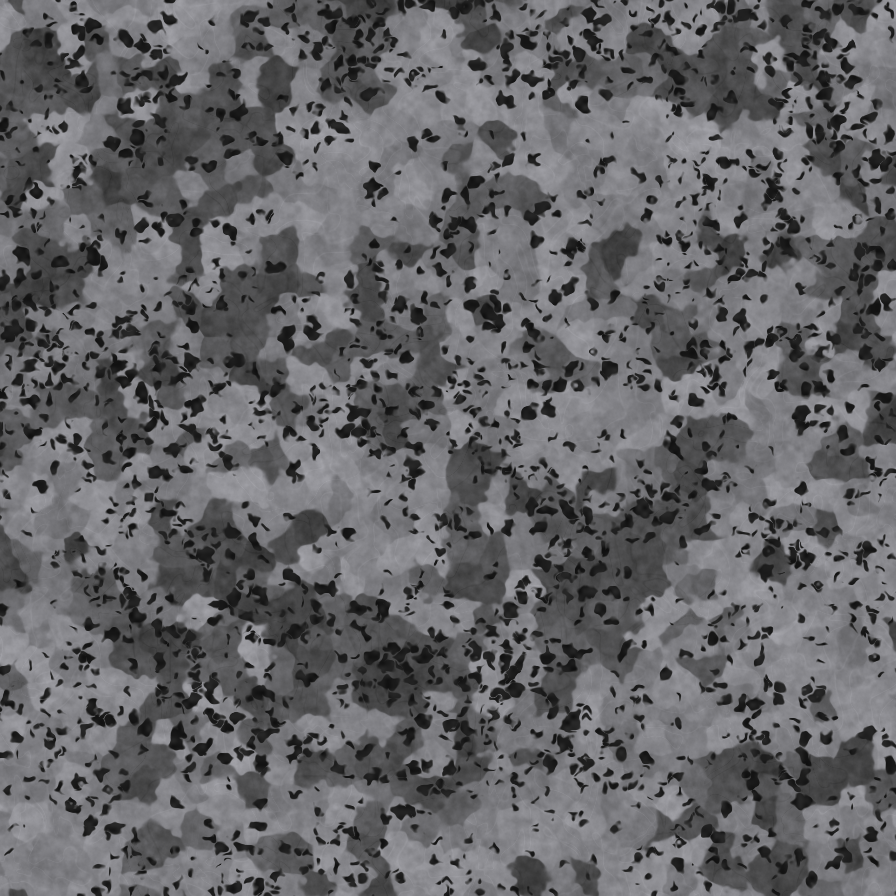
This texture is drawn by a WebGL 2 fragment shader. Its source:

```glsl
#version 300 es
precision highp float;
// Polished grey granite: pale feldspar, smoky quartz patches and clustered black mica flecks.

#define GRAIN_SCALE 30.0    // mineral grains across the canvas
#define GRAIN_EDGE 26.0     // sharpness of grain borders
#define QUARTZ_LEVEL 0.555  // higher means less quartz
#define CLUSTER_SCALE 13.0  // clusters across the canvas
#define FLECK_SCALE 62.0    // large fleck cells across the canvas
#define FLECK_DENSITY 0.50  // chance of a fleck inside a cluster
#define FLECK_SOFTNESS 0.0016
#define MOTTLE 0.13         // contrast of the fine texture

uniform vec2 u_resolution;
out vec4 fragColor;

float hash(vec2 p) {
  return fract(sin(dot(p, vec2(127.1, 311.7))) * 43758.5453);
}

vec2 hash2(vec2 p) {
  return vec2(hash(p), hash(p + 57.3));
}

float noise(vec2 p) {
  vec2 i = floor(p), f = fract(p);
  f = f * f * (3.0 - 2.0 * f);
  return mix(mix(hash(i), hash(i + vec2(1.0, 0.0)), f.x),
             mix(hash(i + vec2(0.0, 1.0)), hash(i + 1.0), f.x), f.y);
}

float fbm(vec2 p) {
  float sum = 0.0, amp = 0.5;
  for (int i = 0; i < 4; i++) {
    sum += amp * noise(p);
    p = mat2(1.6, 1.2, -1.2, 1.6) * p + 7.3;
    amp *= 0.5;
  }
  return sum / 0.9375;
}

vec2 warp(vec2 p, float scale) {
  return vec2(noise(p * scale), noise(p * scale + 31.7)) - 0.5;
}

// Shared clustering of the dark minerals.
float cluster(vec2 p) {
  return mix(noise(p * CLUSTER_SCALE + 3.1), noise(p * CLUSTER_SCALE * 0.45 + 19.0), 0.3);
}

// Soft-edged cells: x is the grain tone, y is the quartz amount.
vec2 grains(vec2 p) {
  vec2 q = p * GRAIN_SCALE, base = floor(q), sum = vec2(0.0);
  float total = 0.0;
  for (int y = -1; y <= 1; y++)
  for (int x = -1; x <= 1; x++) {
    vec2 cell = base + vec2(x, y);
    vec2 center = cell + 0.1 + 0.8 * hash2(cell + 11.0);
    float weight = exp(-GRAIN_EDGE * length(q - center));
    float key = 0.4 * hash(cell + 83.0) + 0.6 * cluster(center / GRAIN_SCALE);
    float quartz = smoothstep(-0.02, 0.02, key - QUARTZ_LEVEL);
    float shade = hash(cell + 29.0);
    float tone = mix(0.455 + 0.125 * shade, 0.25 + 0.135 * shade, quartz);
    sum += weight * vec2(tone, quartz);
    total += weight;
  }
  return sum / total;
}

// Coverage of irregular, randomly turned flecks.
float flecks(vec2 p, float scale, float density, float soft) {
  vec2 q = p * scale, base = floor(q);
  float cover = 0.0;
  for (int y = -1; y <= 1; y++)
  for (int x = -1; x <= 1; x++) {
    vec2 cell = base + vec2(x, y);
    vec2 center = cell + hash2(cell + scale);
    vec2 place = center / scale;
    float group = 0.5 * cluster(place) + 0.5 * noise(place * 24.0 + 41.0);
    float chance = density * smoothstep(0.36, 0.72, group) + 0.015;
    float angle = 6.2832 * hash(cell + 5.0);
    vec2 d = mat2(cos(angle), sin(angle), -sin(angle), cos(angle)) * (q - center);
    float radius = mix(0.2, 0.52, hash(cell + 71.0));
    float dist = (length(d * vec2(0.8, 1.25)) - radius) / scale;
    float present = step(hash(cell + 17.0), chance);
    cover = max(cover, present * (1.0 - smoothstep(-soft, soft, dist)));
  }
  return cover;
}

void main() {
  vec2 p = gl_FragCoord.xy / min(u_resolution.x, u_resolution.y);
  float soft = max(FLECK_SOFTNESS, 0.75 / min(u_resolution.x, u_resolution.y));

  // Feldspar and quartz
  vec2 grain = grains(p + 0.020 * warp(p, 38.0) + 0.008 * warp(p, 120.0));
  float tone = grain.x;

  // Fine mottling, cloudy veils and hairline cleavage
  tone += MOTTLE * (fbm(p * 120.0) - 0.5);
  tone += 0.09 * (fbm(p * 26.0 + 9.0) - 0.5);
  float ridge = abs(noise(p * vec2(70.0, 48.0) + 4.0 * warp(p, 25.0)) - 0.5);
  tone += mix(0.025, -0.025, grain.y) * (1.0 - smoothstep(0.0, 0.07, ridge));

  // Black mica in two sizes, with a faint dark halo
  vec2 m = p + 0.010 * warp(p, 135.0);
  float mica = flecks(m, FLECK_SCALE, FLECK_DENSITY, soft);
  mica = max(mica, flecks(m + 0.37, FLECK_SCALE * 1.7, FLECK_DENSITY * 0.6, soft));
  tone = mix(tone, 0.05 + 0.10 * noise(p * 150.0), mica * 0.97);

  vec3 tint = mix(vec3(1.0), vec3(0.995, 0.995, 1.03), smoothstep(0.15, 0.5, tone));
  fragColor = vec4(clamp(tone * tint, 0.0, 1.0), 1.0);
}
```
